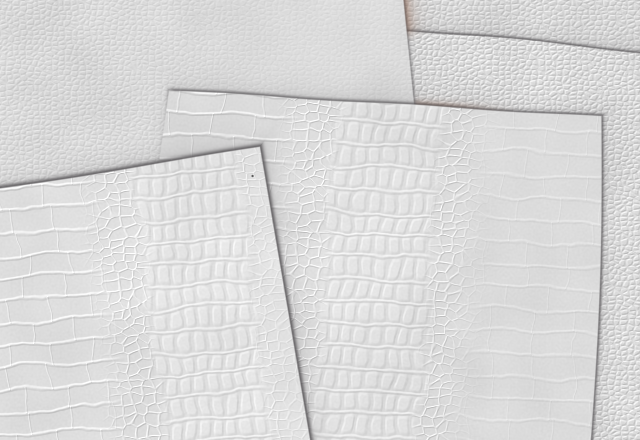
A WebGL 1 fragment shader for this texture:

```glsl
precision highp float;
// Overlapping sheets of white leather: pebbled hides under two crocodile-embossed ones.
uniform vec2 u_resolution;

#define ROW 0.051
#define CELL 0.032
#define BELLY 0.125
#define FLANK 0.27
#define STEP 0.0026
#define LIGHT vec2(-0.62, 0.78)
#define CROC_RELIEF 0.17
#define PEBBLE_RELIEF 0.12
#define SHADOW_TINT vec3(0.35, 0.34, 0.35)
#define RUST vec3(0.62, 0.43, 0.33)

vec2 hash2(vec2 p) {
  p = vec2(dot(p, vec2(127.1, 311.7)), dot(p, vec2(269.5, 183.3)));
  return fract(sin(p) * 43758.55);
}

float gradientNoise(vec2 p) {
  vec2 i = floor(p), f = fract(p), u = f * f * (3.0 - 2.0 * f);
  vec2 o = vec2(1.0, 0.0);
  float a = dot(hash2(i) - 0.5, f);
  float b = dot(hash2(i + o) - 0.5, f - o);
  float c = dot(hash2(i + o.yx) - 0.5, f - o.yx);
  float d = dot(hash2(i + 1.0) - 0.5, f - 1.0);
  return 2.0 * mix(mix(a, b, u.x), mix(c, d, u.x), u.y);
}

// Gap between the two nearest cell centres: zero on cell borders
float cellGap(vec2 p) {
  vec2 i = floor(p), f = fract(p);
  float near = 8.0, next = 8.0;
  for (int y = -1; y <= 1; y++) {
    for (int x = -1; x <= 1; x++) {
      vec2 g = vec2(float(x), float(y));
      float d = length(g + 0.12 + 0.76 * hash2(i + g) - f);
      next = min(next, max(near, d));
      near = min(near, d);
    }
  }
  return next - near;
}

float pebbleHeight(vec2 p) {
  p += 0.004 * gradientNoise(p * 40.0);
  return smoothstep(0.0, 0.6, cellGap(p * vec2(68.0, 88.0)));
}

// x runs across the hide from the belly axis, y along it
float crocHeight(vec2 q) {
  vec2 w = q + 0.017 * vec2(gradientNoise(q * 13.0), gradientNoise(q * 11.0 + 7.3));
  w += 0.004 * gradientNoise(q * 45.0);
  float across = abs(w.x + 0.03 * gradientNoise(q * 8.0 + 3.0));
  float belly = 1.0 - smoothstep(BELLY - 0.02, BELLY + 0.015, across);
  float outer = smoothstep(FLANK - 0.09, FLANK, across);

  float row = w.y / ROW;
  vec2 jitter = hash2(vec2(floor(row), 4.0));
  float f = fract(row) - 0.5;
  float seam = 1.0 - smoothstep(0.0, 0.11, 0.5 - abs(f));

  // Oval belly scales in rows
  vec2 c = vec2(fract(w.x / CELL + jitter.x) - 0.5, f);
  vec2 c2 = c * c * vec2(1.15, 1.0);
  float oval = 1.0 - smoothstep(0.26, 0.47, pow(dot(c2, c2), 0.25));
  float scales = 0.75 * oval + 0.7 * seam;

  // Irregular flank scales, then long plates
  float web = 1.0 - smoothstep(0.0, 0.24, cellGap(w * vec2(37.0, 49.0)));
  float joint = abs(fract(w.x / 0.095 + jitter.y) - 0.5);
  float plates = 0.9 * seam + 0.4 * (1.0 - smoothstep(0.0, 0.03, 0.5 - joint));
  return mix(mix(0.7 * web, plates, outer), scales, belly);
}

float crocShade(vec2 q) {
  float h = crocHeight(q);
  return CROC_RELIEF * (h - crocHeight(q + LIGHT * STEP)) + 0.035 * (h - 0.3);
}

// Signed distance to the line a-b, positive on its left
float side(vec2 p, vec2 a, vec2 b) {
  vec2 d = normalize(b - a);
  return dot(p - a, vec2(-d.y, d.x));
}

// Lays a sheet over what lies beneath, with a contact shadow
vec3 lay(vec3 under, vec3 sheet, float d, float depth, float width) {
  float o = max(d, 0.0), px = 1.0 / u_resolution.y;
  float shade = depth * (0.8 * exp(-o * o / (width * width)) + 0.2 * exp(-o / (3.5 * width)));
  return mix(sheet, mix(under, SHADOW_TINT, shade), smoothstep(-px, px, d));
}

void main() {
  vec2 p = gl_FragCoord.xy / u_resolution.y;
  float tone = 0.035 * gradientNoise(p * 3.5) + 0.03 * gradientNoise(p * 11.0);
  tone += 0.025 * gradientNoise(p * 170.0);
  float pebble = PEBBLE_RELIEF * (pebbleHeight(p) - pebbleHeight(p + LIGHT * STEP));

  // Outlines of the sheets
  float lowerD = side(p, vec2(0.928, 0.932), vec2(1.455, 0.882)) - 0.003 * sin(p.x * 12.0);
  float plainD = side(p, vec2(0.917, 1.0), vec2(0.941, 0.765));
  float bow = 0.009 * sin(4.27 * clamp(p.y, 0.0, 0.735));
  float wideTop = side(p, vec2(0.384, 0.795), vec2(1.367, 0.735)) - 0.0015 * sin(p.x * 15.0);
  float wideRight = side(p, vec2(1.343, 0.0), vec2(1.367, 0.735)) * -1.0 - bow;
  float wideLeft = side(p, vec2(0.364, 0.65), vec2(0.384, 0.795));
  float wideD = max(max(wideTop, wideRight), wideLeft);
  float frontTop = side(p, vec2(0.0, 0.572), vec2(0.591, 0.665)) + 0.002 * sin(p.x * 9.0);
  float frontD = max(frontTop, side(p, vec2(0.591, 0.665), vec2(0.705, 0.0)));

  // Pebbled hides at the back
  vec3 col = vec3(0.835 + tone + pebble);
  col = lay(col, vec3(0.85 + tone + 1.2 * pebble), lowerD, 0.85, 0.005);
  float rust = exp(-abs(plainD) * 80.0) * smoothstep(0.9, 0.95, p.y);
  rust += exp(-abs(wideTop) * 160.0) * smoothstep(0.93, 0.95, p.x) * (1.0 - smoothstep(1.0, 1.2, p.x));
  col = mix(col, RUST, 0.75 * min(rust, 1.0));
  float worn = mix(0.65, 0.25, smoothstep(0.1, 0.75, p.x));
  col = lay(col, vec3(0.855 + 0.04 * (0.8 - p.y) + tone + worn * pebble), plainD, 0.6, 0.005);

  // Wide embossed hide, fading to smooth on its right
  vec2 q = vec2(p.x - 0.827 - 0.083 * p.y, p.y + 0.05 * p.x);
  float relief = mix(1.0, 0.4, smoothstep(0.14, 0.22, q.x));
  vec3 wide = vec3(0.875 - 0.015 * smoothstep(0.15, 0.25, q.x) + tone + relief * crocShade(q));
  col = lay(col, wide, wideD, mix(0.12, 0.8, smoothstep(0.37, 0.40, p.x)), 0.0055);

  // Front embossed hide with a pinhole near its corner
  q = vec2(p.x - 0.501 + 0.125 * p.y, p.y - 0.09 * p.x + 0.4);
  relief = 1.0 - 0.6 * smoothstep(0.10, 0.17, q.x);
  vec3 front = vec3(0.885 + tone + relief * crocShade(q));
  front *= 1.0 - 0.6 * (1.0 - smoothstep(0.001, 0.004, length(p - vec2(0.574, 0.60))));
  col = lay(col, front, frontD, 0.9, 0.0075);

  gl_FragColor = vec4(clamp(col, 0.0, 1.0), 1.0);
}
```
